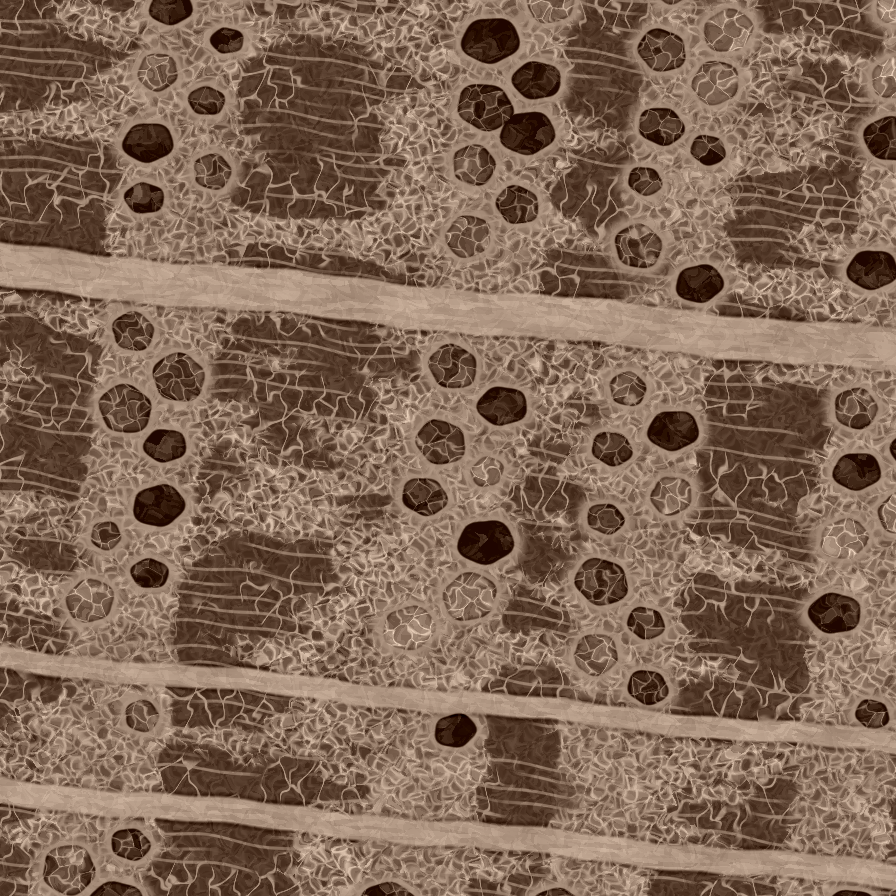
A Shadertoy shader for this texture:

```glsl
// Cross-cut hardwood: pale rays, columns of round pores, dark fibre patches and speckled cells.

const vec3 DARK = vec3(0.23, 0.13, 0.07);
const vec3 PALE = vec3(0.76, 0.66, 0.58);
const float DARK_TONE = 0.23;
const float PALE_TONE = 0.76;

const float RAY_TILT = 0.095;      // fall of the rays towards the right
const float COLUMN_LEAN = 0.12;    // lean of the pore columns
const vec2 RAYS[3] = vec2[3](vec2(0.703, 0.024), vec2(0.265, 0.012), vec2(0.117, 0.014)); // height, half width
const float COLUMNS[4] = float[4](0.10, 0.46, 0.66, 0.925);
const float PORE_ROW = 0.075;
const float PORE_SPREAD = 0.064;
const float PORE_MIN = 0.014;
const float PORE_MAX = 0.029;
const float CELL_COUNT = 92.0;
const float LINE_COUNT = 66.0;

float hash(vec2 p) {
    vec3 q = fract(p.xyx * 0.1031);
    q += dot(q, q.yzx + 33.33);
    return fract((q.x + q.y) * q.z);
}

// Nearest distance, gap to the second nearest, and a random value per cell.
vec3 cellular(vec2 p) {
    vec2 base = floor(p);
    float near = 9.0, second = 9.0, id = 0.0;
    for (int y = -1; y <= 1; y++)
    for (int x = -1; x <= 1; x++) {
        vec2 cell = base + vec2(x, y);
        vec2 point = cell + vec2(hash(cell), hash(cell + 57.3));
        float d = distance(p, point);
        if (d < near) { second = near; near = d; id = hash(cell + 19.7); }
        else second = min(second, d);
    }
    return vec3(near, second - near, id);
}

float layeredSines(vec2 p) {
    float sum = 0.0, amp = 0.5;
    for (int i = 0; i < 5; i++) {
        p = mat2(0.8, 0.6, -0.6, 0.8) * p * 1.6 + 1.3;
        sum += amp * sin(p.x + 1.4 * sin(p.y));
        amp *= 0.62;
    }
    return sum;
}

float rayDistance(float height) {
    float d = 1.0;
    for (int i = 0; i < 3; i++) d = min(d, abs(height - RAYS[i].x) - RAYS[i].y);
    return d;
}

// Signed distance to the nearest pore edge, and that pore's random value.
vec2 findPore(vec2 q) {
    vec2 best = vec2(1.0, 0.0);
    for (int c = 0; c < 4; c++)
    for (int s = 0; s < 2; s++) {
        float side = float(s);
        float base = floor(q.y / PORE_ROW - 0.5 * side);
        for (int k = -1; k <= 1; k++) {
            vec2 id = vec2(float(c * 2 + s) + 3.0, base + float(k) + 11.0);
            float seed = hash(id);
            vec2 jitter = vec2(hash(id + 31.7), hash(id + 73.1)) - 0.5;
            vec2 center = vec2(COLUMNS[c] + (side - 0.5) * PORE_SPREAD + 0.016 * jitter.x,
                               (id.y - 10.5 + 0.5 * side + 0.25 * jitter.y) * PORE_ROW);
            float radius = mix(PORE_MIN, PORE_MAX, sqrt(hash(id + 5.9)));
            float missing = center.y < 0.27 ? 0.5 : 0.08;
            if (rayDistance(center.y) < radius * 0.95 || hash(id + 91.3) < missing) continue;
            vec2 offset = (q - center) * vec2(0.93, 1.08);
            float angle = atan(offset.y, offset.x);
            float wobble = 1.0 + 0.06 * sin(2.0 * angle + 6.3 * seed) + 0.04 * sin(5.0 * angle + 20.0 * seed);
            float d = length(offset) - radius * wobble;
            if (d < best.x) best = vec2(d, seed);
        }
    }
    return best;
}

void mainImage(out vec4 fragColor, in vec2 fragCoord) {
    vec2 p = fragCoord / iResolution.y;
    float soft = 0.6 / iResolution.y + 0.0006;
    vec2 q = vec2(p.x - COLUMN_LEAN * p.y, p.y + RAY_TILT * p.x);
    vec2 warp = vec2(sin(q.y * 190.0 + 3.0 * sin(q.x * 83.0)), sin(q.x * 170.0 + 3.0 * sin(q.y * 97.0)));

    // Speckled cells with pale, squiggly walls
    vec3 cell = cellular((q + 0.0025 * warp) * CELL_COUNT);
    vec3 grain = cellular(q * CELL_COUNT * 2.1 + warp);
    float wall = 1.0 - smoothstep(0.04, 0.45, cell.y);
    float cloud = layeredSines(q * vec2(17.0, 25.0) + 4.0);
    float tone = 0.45 + 0.25 * wall + 0.16 * (cell.z - 0.5) + 0.22 * (grain.z - 0.5) + 0.05 * cloud;

    // Dark fibre patches to the right of each pore column
    float gap = 1.0 - smoothstep(0.02, 0.05, q.x);
    float belt = 0.0;
    for (int c = 0; c < 4; c++) {
        float d = q.x - COLUMNS[c] + 0.008 * cloud;
        gap = max(gap, smoothstep(0.05, 0.08, d) * (1.0 - smoothstep(0.18, 0.29, d)));
        belt = max(belt, 1.0 - smoothstep(0.045, 0.065, abs(d)));
    }
    float fibre = layeredSines(q * vec2(8.0, 25.0)) + 0.9 * gap - 0.9 * belt - 0.62 + 0.35 * (cell.z - 0.5);
    fibre = smoothstep(-0.12, 0.16, fibre);
    vec3 crack = cellular((q + 0.003 * warp) * vec2(44.0, 24.0));
    float crackLine = (1.0 - smoothstep(0.03, 0.12, crack.y)) * smoothstep(-0.25, 0.2, cloud);
    float fibreTone = 0.25 + 0.09 * grain.z + 0.05 * wall + 0.34 * crackLine;
    tone = mix(tone, fibreTone, fibre);

    // Thin pale lines running beside the rays
    float track = q.y * LINE_COUNT + 0.25 * sin(q.x * 23.0) + 0.12 * sin(q.x * 61.0 + q.y * 40.0);
    float lane = floor(track);
    float lineOffset = abs(fract(track) - 0.3 - 0.4 * hash(vec2(lane, 4.0))) / LINE_COUNT;
    float broken = smoothstep(-0.5, 0.4, sin(q.x * 14.0 + 40.0 * hash(vec2(lane, 8.0))) + 0.5 * sin(q.x * 47.0 + lane));
    float line = (1.0 - smoothstep(0.0008, 0.0012 + soft, lineOffset)) * broken;
    tone = mix(tone, 0.64 + 0.1 * (grain.z - 0.5), line * mix(0.45, 0.75, fibre));

    // Smooth tissue, pale rims and partly filled pores
    vec2 pore = findPore(q);
    float tissue = max(1.0 - smoothstep(0.006, 0.018, pore.x), 0.4 * belt);
    tone = mix(tone, 0.58 + 0.09 * (grain.z - 0.5) + 0.06 * wall, 0.8 * tissue);
    float rim = 1.0 - smoothstep(0.001, 0.004, abs(pore.x - 0.003));
    tone = mix(tone, 0.67, 0.65 * rim);
    vec3 filling = cellular((q + 0.003 * warp) * 62.0 + pore.y * 9.0);
    float membrane = 1.0 - smoothstep(0.02, 0.17, filling.y);
    float inside = mix(0.17, 0.56, pore.y * pore.y) + 0.22 * (filling.z - 0.4);
    inside += 0.24 * membrane * smoothstep(0.1, 0.4, pore.y) + 0.12 * (grain.z - 0.5);
    inside -= 0.14 * (1.0 - smoothstep(0.0, 0.005, -pore.x));
    tone = mix(tone, max(inside, 0.12), 1.0 - smoothstep(-soft, soft, pore.x));

    // Broad pale rays with faint lengthwise streaks
    float ray = rayDistance(q.y + 0.0025 * sin(q.x * 19.0) + 0.001 * sin(q.x * 71.0));
    vec3 streak = cellular(q * vec2(38.0, 210.0));
    float rayTone = 0.70 + 0.09 * (streak.z - 0.5) + 0.07 * (grain.z - 0.5) + 0.03 * cloud;
    tone = mix(tone, tone - 0.1, 1.0 - smoothstep(0.002, 0.007, ray));
    tone = mix(tone, rayTone, 1.0 - smoothstep(-0.001 - soft, 0.001 + soft, ray));

    vec3 color = mix(DARK, PALE, (tone - DARK_TONE) / (PALE_TONE - DARK_TONE));
    fragColor = vec4(clamp(color, 0.0, 1.0), 1.0);
}
```
